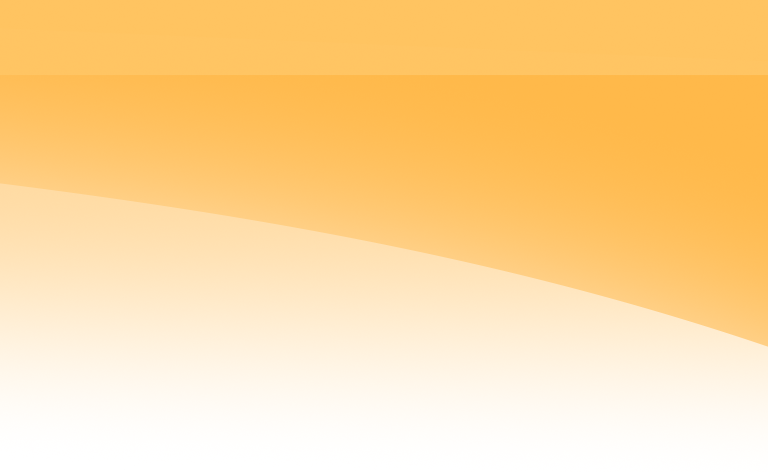
This background is drawn by a WebGL 2 fragment shader. Its source:

```glsl
#version 300 es
precision highp float;
// Warm amber backdrop with a pale header band above a curved slope fading to white.
uniform vec2 u_resolution;
out vec4 outColor;

// Hash without sine, used only to dither the gradients
float hash(vec2 p) {
    vec3 q = fract(p.xyx * 0.1031);
    q += dot(q, q.yzx + 33.33);
    return fract((q.x + q.y) * q.z);
}

// Height of the slope's edge across the canvas
float slopeEdge(float x) {
    return 0.6115 - x * (0.205 + x * (0.075 + x * 0.066));
}

// Antialiased step, one pixel wide
float softStep(float d) {
    return clamp(d * u_resolution.y + 0.5, 0.0, 1.0);
}

void main() {
    vec2 uv = gl_FragCoord.xy / u_resolution;
    float height = uv.y - slopeEdge(uv.x);

    // Amber deepens with height above the slope
    float depth = clamp(height / 0.42, 0.0, 1.0);
    vec3 amber = mix(vec3(1.0, 0.812, 0.52), vec3(1.0, 0.725, 0.29), depth * (2.0 - depth));

    // Almost flat header, with a faint lighter sweep along its lower part
    float sweep = softStep(0.94 - 0.07 * uv.x - uv.y);
    vec3 header = vec3(1.0, 0.768, 0.38) + vec3(0.0, 0.003, 0.008) * sweep;
    vec3 color = mix(amber, header, softStep(uv.y - 0.841));

    // Cream slope, fading to white at the foot
    float cream = smoothstep(-0.03, 0.62, uv.y - 0.05 + 0.05 * uv.x);
    vec3 slope = mix(vec3(1.0), vec3(1.0, 0.855, 0.63), cream);
    color = mix(color, slope, softStep(-height));

    color += (hash(gl_FragCoord.xy) - 0.5) / 255.0;
    outColor = vec4(color, 1.0);
}
```
